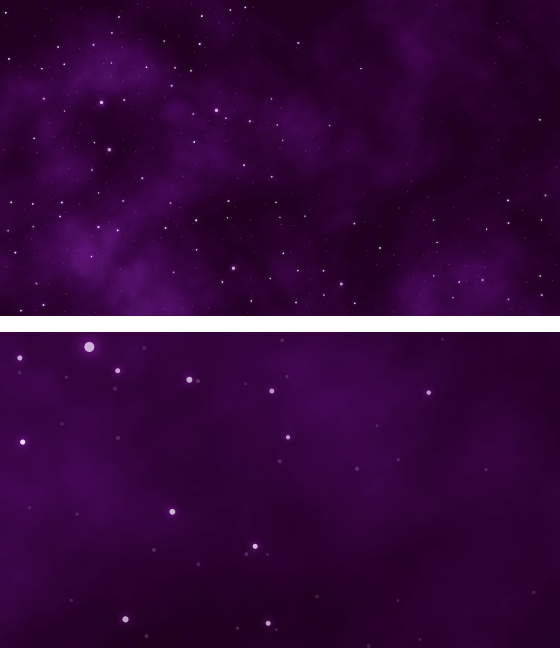
Top: the whole. Bottom: its middle third, enlarged.
Write a WebGL 2 fragment shader that draws this texture.

```glsl
#version 300 es
precision highp float;

uniform vec2 u_resolution;
out vec4 fragColor;

vec3 hash3(vec2 p) {
    vec3 q = fract(p.xyx * vec3(0.1031, 0.1030, 0.0973));
    q += dot(q, q.yxz + 33.33);
    return fract((q.xxy + q.yzz) * q.zyx);
}

// Soft cellular noise: randomly weighted round puffs, one per cell
float puffs(vec2 p) {
    vec2 cell = floor(p);
    float sum = 0.0;
    for (int y = -1; y <= 1; y++) {
        for (int x = -1; x <= 1; x++) {
            vec2 id = cell + vec2(x, y);
            vec3 h = hash3(id + 17.0);
            vec2 d = p - id - h.xy;
            float fall = max(0.0, 1.0 - dot(d, d));
            sum += h.z * fall * fall;
        }
    }
    return sum;
}

float clouds(vec2 p) {
    // Layered sines bend the puffs into wisps
    p += 0.035 * sin(p.yx * 6.0 + vec2(0.4, 2.1));
    p += 0.012 * sin(p.yx * 21.0 + vec2(1.7, 0.3));
    float sum = 0.0, weight = 0.5;
    p *= 3.1;
    for (int i = 0; i < 6; i++) {
        sum += weight * puffs(p);
        p = mat2(0.8, 0.6, -0.6, 0.8) * p * 2.03 + 9.7;
        weight *= 0.51;
    }
    return sum;
}

// One star at most per cell; returns core in x and halo in y
vec2 stars(vec2 p, float cells, float share, float radius, float seed) {
    vec2 id = floor(p * cells);
    vec3 place = hash3(id + seed);
    vec3 kind = hash3(id + seed + 51.3);
    vec2 center = (id + 0.2 + 0.6 * place.xy) / cells;

    // Fewer stars in the upper right
    float sparse = smoothstep(0.75, 1.1, center.x) * smoothstep(0.3, 0.5, center.y);
    float present = step(place.z, share * (1.0 - 0.8 * sparse));

    float r = radius * mix(0.75, 1.2, kind.x);
    float d = length(p - center);
    float soft = 0.6 / u_resolution.y;
    float core = 1.0 - smoothstep(r - soft, r + soft, d);
    float halo = exp(-d * d / (r * r * 5.0));
    return vec2(core, halo) * present * mix(0.6, 1.0, kind.y);
}

void main() {
    vec2 p = gl_FragCoord.xy / u_resolution.y;

    // Nebula: two broad bright bands with a dark lane between
    float lane = -cos(6.6 * (p.x - 0.95));
    float low = cos(3.4 * (p.y - 0.15));
    float glow = 2.0 * clouds(p) - 0.53 + 0.19 * lane + 0.06 * low;
    glow = clamp(glow, 0.0, 1.65);

    // Deepen the gaps and lift the bright clouds
    glow *= 0.58 + 0.38 * glow;
    vec3 color = mix(vec3(0.125, 0.0, 0.125), vec3(0.24, 0.02, 0.29), glow);
    color.g += 0.025 * smoothstep(1.0, 1.7, glow);

    // Stars: few large, many small, and a faint dust
    vec2 large = stars(p, 5.0, 0.16, 0.0056, 8.0);
    vec2 small = stars(p, 12.0, 0.42, 0.0027, 29.0);
    vec2 dust = stars(p, 22.0, 0.38, 0.0019, 71.0);

    color += vec3(0.30, 0.08, 0.38) * (0.7 * large.y + 0.5 * small.y);
    color = mix(color, vec3(0.58, 0.34, 0.66), 0.45 * dust.x);
    color = mix(color, vec3(0.97, 0.91, 1.0), max(large.x, small.x));

    fragColor = vec4(clamp(color, 0.0, 1.0), 1.0);
}
```
